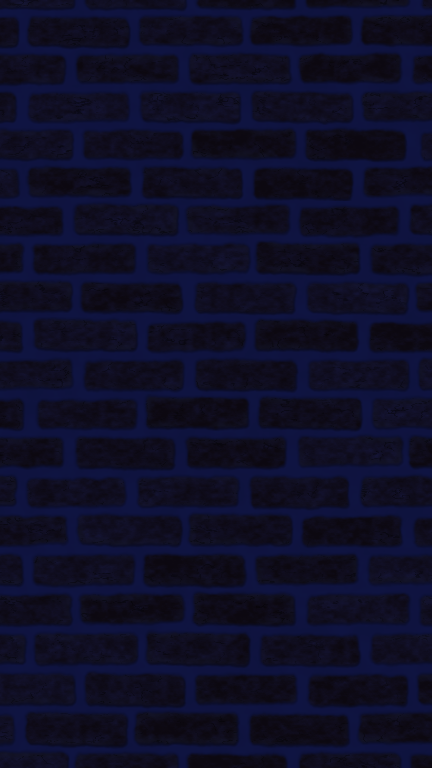
Give the GLSL for this texture, as a WebGL 1 fragment shader.

```glsl
precision highp float;
// A dim wall of worn bricks in running bond, set in deep blue mortar.
// Each brick is a rounded box with hashed size, tilt and tint; layered
// value noise roughens its outline, pits its face and mottles the mortar.

uniform vec2 u_resolution;

#define COURSES vec3(0.17, 20.5, -0.70)   // course index: quadratic in depth
#define PITCH vec2(0.1458, 0.0504)        // brick spacing, in canvas heights
#define HALF_SIZE vec2(0.0645, 0.0180)    // half extent of a brick
#define CORNER 0.0060                     // corner radius
#define ROUGHNESS 0.0055                  // outline wear
#define EDGE 0.0024                       // softness of the outline
#define MORTAR vec3(0.058, 0.076, 0.250)
#define BRICK_DARK vec3(0.050, 0.034, 0.068)
#define BRICK_BLUE vec3(0.070, 0.068, 0.175)
#define RIM vec3(0.072, 0.076, 0.145)
#define SHADOW vec3(0.035, 0.035, 0.100)

float hash(vec2 p) {
  return fract(sin(dot(p, vec2(127.1, 311.7))) * 43758.5453);
}

float noise(vec2 p) {
  vec2 i = floor(p), f = fract(p);
  f = f * f * (3.0 - 2.0 * f);
  return mix(mix(hash(i), hash(i + vec2(1.0, 0.0)), f.x),
             mix(hash(i + vec2(0.0, 1.0)), hash(i + vec2(1.0, 1.0)), f.x), f.y);
}

float fbm(vec2 p) {
  float sum = 0.0, amp = 0.533;
  for (int i = 0; i < 4; i++) {
    sum += amp * noise(p);
    p = p * 2.03 + 17.3;
    amp *= 0.5;
  }
  return sum;
}

float roundBox(vec2 p, vec2 extent, float radius) {
  vec2 d = abs(p) - extent + radius;
  return length(max(d, 0.0)) + min(max(d.x, d.y), 0.0) - radius;
}

void main() {
  vec2 p = gl_FragCoord.xy / u_resolution.y;

  // Course and brick indices; alternate courses are staggered
  float depth = 1.0 - p.y;
  float course = COURSES.x + depth * (COURSES.y + depth * COURSES.z);
  float row = floor(course + 0.5);
  float stagger = mix(0.16, 0.72, mod(row, 2.0));
  stagger += (hash(vec2(row, 4.7)) - 0.5) * 0.11;
  float along = p.x / PITCH.x - stagger;
  vec2 id = vec2(floor(along + 0.5), row);

  // Brick space, with a small offset, tilt and size change per brick
  vec2 q = vec2(along - id.x, row - course) * PITCH;
  float h1 = hash(id + 3.1), h2 = hash(id + 8.7), h3 = hash(id + 21.9);
  q -= (vec2(h1, h2) - 0.5) * vec2(0.004, 0.003);
  q.y += q.x * (h3 - 0.5) * 0.035;
  vec2 size = HALF_SIZE + (vec2(h2, h3) - 0.5) * vec2(0.004, 0.002);

  // Worn outline and the shadow below and to the right
  vec2 seed = p + id * 0.37;
  float wear = (fbm(seed * 55.0) - 0.5) * ROUGHNESS;
  float brickDist = roundBox(q, size, CORNER) + wear;
  float shadowDist = roundBox(q - vec2(0.0015, -0.0025), size, CORNER) + wear;
  float soft = max(EDGE, 0.8 / u_resolution.y);
  float brick = 1.0 - smoothstep(-soft, soft, brickDist);
  float shade = 1.0 - smoothstep(-soft, soft, shadowDist);

  // Brick face: tint, stains, grain, creases and a paler dusty rim
  float stain = fbm(seed * vec2(38.0, 60.0) + 5.0);
  float grain = fbm(seed * vec2(120.0, 170.0) + 31.0);
  float tone = 0.45 + (h1 - 0.5) * 0.60 + (stain - 0.5) * 0.8 + (grain - 0.5) * 0.9;
  vec3 face = mix(BRICK_DARK, BRICK_BLUE, clamp(tone, 0.0, 1.2));
  float rim = smoothstep(-0.011, -0.001, brickDist) * (0.25 + 0.5 * h2);
  face = mix(face, RIM, rim * smoothstep(0.25, 0.7, stain));
  float crease = abs(fbm(seed * vec2(42.0, 85.0) + 63.0) - 0.5);
  face *= 1.0 - 0.40 * (1.0 - smoothstep(0.0, 0.035, crease)) * smoothstep(0.4, 0.7, stain);
  face *= 0.88 + 0.24 * grain;

  // Mortar: faint mottling, darkened near the bricks
  vec3 joint = MORTAR * (0.94 + 0.12 * fbm(p * 45.0));
  joint *= 0.84 + 0.16 * smoothstep(0.0, 0.005, brickDist);
  joint = mix(joint, SHADOW, shade * (0.25 + 0.5 * h3));

  gl_FragColor = vec4(mix(joint, face, brick), 1.0);
}
```
